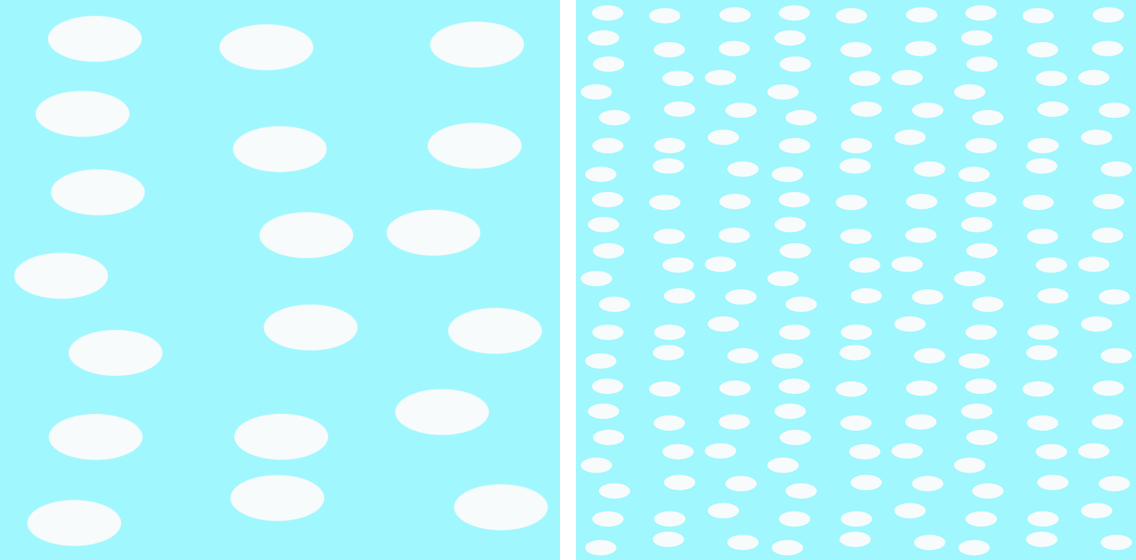
Left, the tile; right, the same tile 3 across and 3 down.
Reproduce this pattern procedurally as a Shadertoy shader.

```glsl
// Scattered flat white ellipses on a pale cyan ground, tiling in both directions.
#define GROUND  vec3(0.633, 0.970, 0.995)
#define SPOT    vec3(0.970, 0.984, 0.985)
#define RADII   vec2(0.0837, 0.0410)  // half width and half height of a spot
#define COLUMNS 3
#define ROWS    6                     // the first column holds one more
#define GAP     0.014                 // least space between neighbouring spots
#define SOFT    0.0015                // half width of the edge blur
#define SEED    17u

// Two random values from 0 to 1 for an integer cell.
vec2 hash2(ivec2 cell) {
    uvec2 h = uvec2(cell) * uvec2(1597u, 3571u) + SEED * uvec2(7919u, 6151u);
    for (int i = 0; i < 3; i++) {
        h = h * 747797u + 28913u;
        h.x += h.y * 16645u;
        h.y += h.x * 16645u;
        h ^= h >> 15u;
    }
    return vec2(h & 65535u) / 65535.0;
}

// Approximate signed distance to an axis-aligned ellipse.
float ellipseDistance(vec2 p, vec2 radii) {
    float k = length(p / radii);
    float slope = length(p / (radii * radii));
    return k * (k - 1.0) / max(slope, 0.001);
}

// Shortest offset on the wrapped canvas.
vec2 wrapOffset(vec2 p) {
    return fract(p + 0.5) - 0.5;
}

void mainImage(out vec4 fragColor, in vec2 fragCoord) {
    vec2 uv = fragCoord / iResolution.xy;

    // Nearest spot: one per cell, shifted at random within the free room.
    float dist = 1.0;
    for (int column = 0; column < COLUMNS; column++) {
        int rows = column == 0 ? ROWS + 1 : ROWS;
        vec2 cellSize = 1.0 / vec2(COLUMNS, rows);
        vec2 room = 0.5 * (cellSize - GAP) - RADII;
        for (int row = 0; row < rows; row++) {
            ivec2 cell = ivec2(column, row);
            vec2 shift = (2.0 * hash2(cell) - 1.0) * room;
            vec2 center = (vec2(cell) + 0.5) * cellSize + shift;
            dist = min(dist, ellipseDistance(wrapOffset(uv - center), RADII));
        }
    }

    // Smooth edge, never thinner than a pixel.
    float blur = max(SOFT, 0.75 / min(iResolution.x, iResolution.y));
    float cover = 1.0 - smoothstep(-blur, blur, dist);
    fragColor = vec4(mix(GROUND, SPOT, cover), 1.0);
}
```
